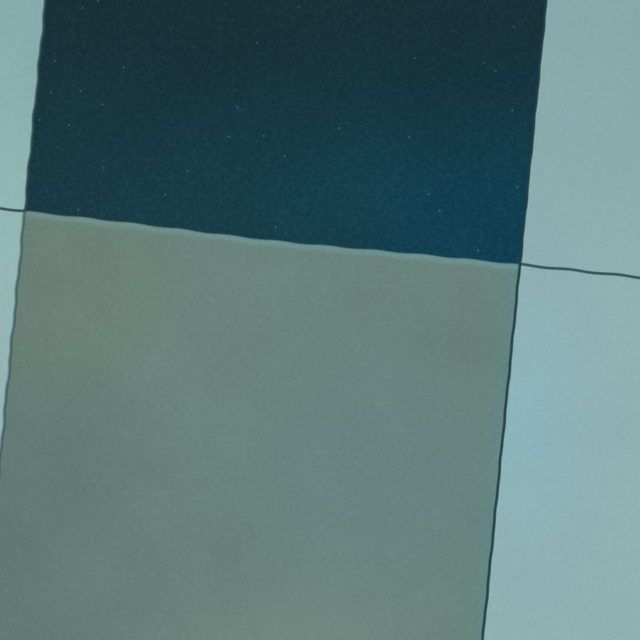
A Shadertoy shader for this texture:

```glsl
// Four-way junction of floor tiles: a dark and a grey tile between pale ones.
// Leaning seams are signed distances; soft gradients, layered sines and
// cellular noise give the stone its tint, mottling, grain and sparkles.

const vec3 GROUT = vec3(0.15, 0.27, 0.29);
const float LEAN = 0.0995;

vec2 hash2(vec2 p) {
    vec3 q = fract(p.xyx * vec3(0.1031, 0.103, 0.0973));
    q += dot(q, q.yzx + 33.33);
    return fract((q.xx + q.yz) * q.zy);
}

// x: distance to the nearest feature point, y: random value of its cell
vec2 cellular(vec2 p) {
    vec2 cell = floor(p), f = fract(p), best = vec2(8.0, 0.0);
    for (int j = -1; j <= 1; j++) {
        for (int i = -1; i <= 1; i++) {
            vec2 o = vec2(i, j);
            vec2 h = hash2(cell + o + 50.0);
            float d = length(o + h - f);
            if (d < best.x) best = vec2(d, fract(h.x * 7.0 + h.y * 13.0));
        }
    }
    return best;
}

// Rotated, warped sine octaves, roughly -1 to 1
float mottle(vec2 p) {
    float sum = 0.0, amp = 0.5;
    for (int i = 0; i < 5; i++) {
        sum += amp * sin(p.x + 1.3 * sin(p.y * 0.7)) * sin(p.y + 1.1 * sin(p.x * 0.6));
        p = mat2(1.5, 1.1, -1.1, 1.5) * p + 2.7;
        amp *= 0.62;
    }
    return sum;
}

// Fine stone grain, roughly -1 to 1
float grain(vec2 p) {
    return cellular(p * 105.0).x + cellular(p * 190.0 + 9.0).x - 1.0;
}

float glow(vec2 p, vec2 center, vec2 radius) {
    vec2 q = (p - center) / radius;
    return exp(-dot(q, q));
}

float cover(float d, float px) {
    return smoothstep(-px, px, d);
}

float line(float d, float halfWidth, float px) {
    return 1.0 - smoothstep(halfWidth - px, halfWidth + px, abs(d));
}

vec3 darkTile(vec2 p) {
    vec3 c = mix(vec3(0.095, 0.198, 0.23), vec3(0.105, 0.235, 0.272), smoothstep(1.0, 0.62, p.y));
    c += vec3(-0.035, 0.02, 0.055) * glow(p, vec2(0.79, 0.63), vec2(0.25, 0.2));
    c += vec3(-0.01, 0.018, 0.026) * glow(p, vec2(0.45, 0.72), vec2(0.25, 0.12));
    c *= 1.0 + 0.035 * mottle(p * 16.0) + 0.13 * grain(p);
    // Sparse mineral sparkles, denser toward the right
    vec2 s = cellular(p * 55.0);
    float fleck = step(0.97 - 0.04 * p.x, s.y) * smoothstep(0.15, 0.03, s.x);
    return c + vec3(0.10, 0.14, 0.15) * fleck;
}

vec3 greyTile(vec2 p) {
    vec3 c = mix(vec3(0.382, 0.475, 0.452), vec3(0.412, 0.512, 0.492), smoothstep(-0.05, 0.45, p.x + 0.25 * p.y));
    c += vec3(0.022, 0.012, -0.01) * glow(p, vec2(0.12, 0.55), vec2(0.2, 0.16));
    c += vec3(0.0, 0.015, 0.03) * glow(p, vec2(0.59, 0.26), vec2(0.15, 0.16));
    c += vec3(0.02, 0.018, 0.004) * glow(p, vec2(0.45, 0.0), vec2(0.3, 0.12));
    return c * (1.0 + 0.028 * mottle(p * 13.0 + 4.0) + 0.035 * grain(p));
}

vec3 paleTile(vec2 p) {
    vec3 c = mix(vec3(0.575, 0.695, 0.70), vec3(0.53, 0.665, 0.67), smoothstep(0.45, 1.0, p.y));
    c += vec3(-0.025, 0.01, 0.035) * glow(p, vec2(0.83, 0.34), vec2(0.1, 0.22));
    c += vec3(0.015, 0.035, 0.015) * glow(p, vec2(0.0, 0.68), vec2(0.07, 0.3));
    return c * (1.0 + 0.014 * mottle(p * 11.0 + 8.0) + 0.02 * grain(p));
}

void mainImage(out vec4 fragColor, in vec2 fragCoord) {
    vec2 p = fragCoord / iResolution.xy;
    float px = 1.0 / min(iResolution.x, iResolution.y);

    // Signed distances to the three seams, with a faint uneven edge
    float wobble = 0.0008 * sin(p.y * 71.0) + 0.0005 * sin(p.y * 163.0);
    float left = p.x - (-0.028 + LEAN * p.y) + wobble;
    float right = p.x - (0.754 + LEAN * p.y) + 0.5 * wobble;
    float bow = 0.004 * glow(p, vec2(0.43, p.y), vec2(0.18, 1.0));
    float across = p.y - (0.6745 - 0.108 * p.x - bow) + 0.0008 * sin(p.x * 83.0);

    float inside = cover(left, px) * cover(-right, px);
    float upper = cover(across, 1.3 * px);

    // Worn rim of the grey tile below the dark one
    vec3 grey = greyTile(p);
    grey += vec3(0.02, 0.055, 0.065) * glow(vec2(across), vec2(-0.005), vec2(0.007));
    grey += vec3(-0.02, 0.01, 0.02) * smoothstep(-0.05, 0.0, right);
    vec3 color = mix(paleTile(p), mix(grey, darkTile(p), upper), inside);

    // Grout: long seams, softer on the left, and the short cross joints
    float leftStrength = mix(0.55, 0.8, upper);
    color = mix(color, GROUT, leftStrength * line(left, 0.0022, 1.2 * px));
    color = mix(color, GROUT * 0.85, 0.9 * line(right, 0.0021, px));
    color = mix(color, GROUT, 0.85 * (1.0 - inside) * line(across, 0.0021, px));

    fragColor = vec4(color, 1.0);
}
```
